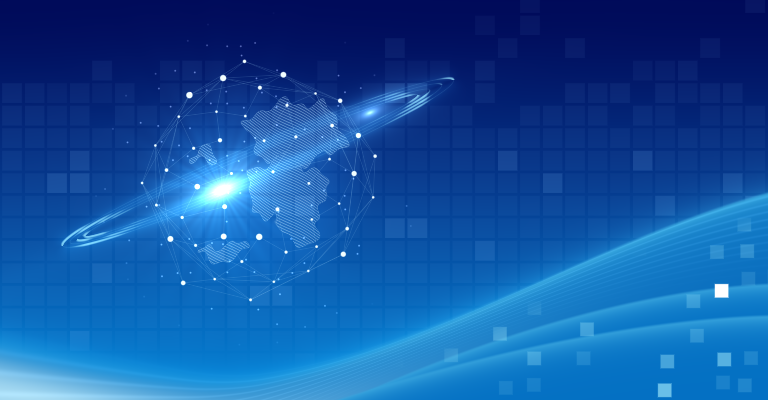
Reproduce this background procedurally as a Shadertoy shader.

```glsl
// Blue technology backdrop: a tile grid over a vertical gradient, a networked
// globe with a tilted light ring, and layered waves with drifting squares.
// Built from distance functions, a sunflower point spiral and layered sines.

float hash(vec2 c) { return fract(sin(dot(c, vec2(127.1, 311.7))) * 4375.85); }

float fill(float d) { float w = 0.8 / iResolution.y; return smoothstep(w, -w, d); }

float box(vec2 p, float size) { return max(abs(p.x), abs(p.y)) - size; }

float segment(vec2 p, vec2 a, vec2 b) {
    vec2 ab = b - a;
    return length(p - a - ab * clamp(dot(p - a, ab) / dot(ab, ab), 0.0, 1.0));
}

float ellipse(vec2 p, vec2 r) {
    float f = length(p / r);
    return f * (f - 1.0) / max(length(p / (r * r)), 0.001);
}

// Sunflower spiral, pushed towards the rim of the globe
vec2 node(float i) {
    float a = i * 2.39996 + 0.5, r = 0.305 * pow((i + 0.5) / 48.0, 0.42);
    return r * (0.94 + 0.12 * hash(vec2(i, 3.0))) * vec2(cos(a), sin(a));
}

vec3 tiles(vec2 p, vec3 col) {
    vec2 g = (p - vec2(0.0615, 0.855)) / 0.0563, id = floor(g);
    float tile = fill(box(fract(g) - 0.44, 0.44) * 0.0563);
    float shown = step(hash(id + 7.0), mix(0.06, 1.0, smoothstep(0.5, -4.0, id.y)));
    float strength = 0.045 + 0.03 * hash(id) + 0.11 * step(0.92, hash(id + 31.0));
    strength *= smoothstep(0.06, 0.2, p.y);
    return mix(col, vec3(0.45, 0.68, 0.93), tile * shown * strength);
}

vec3 globe(vec2 p, vec3 col) {
    vec2 g = p - vec2(0.645, 0.55);
    col += vec3(0.01, 0.04, 0.06) * smoothstep(0.31, 0.15, length(g));

    // Hatched land with wavy coastlines
    vec2 w = g + 0.012 * vec2(sin(g.y * 52.0) + 0.6 * sin(g.y * 117.0 + g.x * 60.0),
                              sin(g.x * 61.0 + 1.0) + 0.6 * sin(g.x * 130.0 - g.y * 50.0));
    float land = ellipse(w - vec2(0.095, 0.12), vec2(0.12, 0.075));
    land = min(land, ellipse(w - vec2(0.07, -0.02), vec2(0.1, 0.07)));
    land = min(land, ellipse(w - vec2(0.105, -0.09), vec2(0.055, 0.07)));
    land = min(land, ellipse(w - vec2(-0.09, -0.18), vec2(0.055, 0.02)));
    land = min(land, ellipse(w - vec2(-0.13, 0.06), vec2(0.03, 0.02)));
    float hatch = 0.5 + 0.5 * sin((g.y + 0.6 * g.x + 0.004 * sin(g.x * 40.0)) * 900.0);
    float ink = fill(land) * (0.06 + 0.36 * hatch * hatch) + 0.3 * fill(abs(land) - 0.0004);
    col = mix(col, vec3(0.72, 0.87, 0.98), ink);

    // Network of links and nodes
    if (length(g) < 0.36) {
        for (float i = 0.0; i < 48.0; i++) {
            vec2 a = node(i);
            float link = i < 35.0 ? segment(g, a, node(i + 13.0)) : 1.0;
            if (i < 40.0) link = min(link, segment(g, a, node(i + 8.0)));
            if (i > 20.0 && i < 43.0) link = min(link, segment(g, a, node(i + 5.0)));
            if (i > 24.0 && i < 45.0) link = min(link, segment(g, a, node(i + 3.0)));
            col = mix(col, vec3(0.62, 0.82, 0.96), 0.24 * fill(link - 0.0003));
            float size = 0.003 + 0.006 * pow(hash(vec2(i, 9.0)), 2.5);
            col = mix(col, vec3(0.95, 0.99, 1.0), fill(length(g - a) - size));
        }
    }

    // Cellular dust around the globe
    vec2 c = p * 24.0, id = floor(c);
    vec2 offset = 0.2 + 0.6 * vec2(hash(id), hash(id + 5.0));
    float speck = fill(length(fract(c) - offset) / 24.0 - 0.002) * step(0.7, hash(id + 13.0));
    return col + 0.38 * speck * smoothstep(0.44, 0.32, length(g));
}

vec3 ringAndFlares(vec2 p, vec3 col) {
    mat2 tilt = mat2(0.92, -0.39, 0.39, 0.92);
    vec2 q = tilt * (p - vec2(0.645, 0.593));
    float ends = smoothstep(0.26, 0.48, abs(q.x)), inside = smoothstep(0.56, 0.52, abs(q.x));
    for (float i = 0.0; i < 4.0; i++) {
        vec2 r = vec2(0.53 - 0.026 * i, 0.046 - 0.007 * i);
        float d = abs(ellipse(q + vec2(0.006 * i, 0.0), r));
        float arc = ends * smoothstep(-0.5, 0.7, sin(q.x * (23.0 + 9.0 * i) + i * 2.0 + sign(q.y)));
        col = mix(col, vec3(0.62, 0.9, 0.98), fill(d - 0.0005 - 0.0022 * arc) * (0.12 + 0.6 * arc));
        col += vec3(0.01, 0.035, 0.04) * exp(-d * 110.0) * inside;
    }

    // Main core with soft rays, then the small flare on the ring
    vec2 f = p - vec2(0.555, 0.525), s = tilt * f;
    float a = atan(f.y, f.x);
    float rays = 0.8 + 0.09 * sin(a * 17.0) + 0.08 * sin(a * 31.0 + 2.0);
    col += vec3(0.12, 0.35, 0.38) * rays * exp(-length(f) * 9.0);
    col += vec3(0.6, 0.68, 0.6) * exp(-length(s * vec2(17.0, 32.0)));
    col += 0.45 * exp(-pow(length(s * vec2(24.0, 48.0)), 2.0));
    col += vec3(0.1, 0.2, 0.2) * exp(-length(s * vec2(5.0, 55.0)));
    s = tilt * (p - vec2(0.925, 0.718));
    col += vec3(0.25, 0.45, 0.5) * exp(-length(s * vec2(18.0, 42.0)));
    return col + 0.6 * exp(-length(s * vec2(70.0, 160.0)));
}

vec3 waves(vec2 p, vec3 col) {
    float crest = 0.035 + 0.53 * smoothstep(0.47, 2.25, p.x);
    crest += 0.1 * pow(max(1.0 - p.x / 0.65, 0.0), 1.5);
    float second = 0.29 * (1.0 - pow(max(1.95 - p.x, 0.0) / 1.08, 1.7));
    float depth = crest - p.y, soft = mix(0.05, 0.006, smoothstep(0.0, 1.4, p.x));

    // Upper sheet, with a fan of fine lines
    float pale = exp(-pow((p.x - 0.12) / 0.75, 2.0)) * smoothstep(-0.03, 0.12, depth);
    vec3 sheet = mix(vec3(0.03, 0.42, 0.74), vec3(0.11, 0.54, 0.81), exp(-depth * 10.0));
    sheet = mix(sheet, vec3(0.66, 0.86, 0.95), pale);
    float v = depth / max(crest - second, 0.03);
    float lines = pow(0.5 + 0.5 * sin(v * 75.0 + 2.0 * sin(p.x * 2.0)), 4.0);
    sheet += 0.045 * lines * smoothstep(1.0, 0.2, v);
    sheet += vec3(0.13, 0.14, 0.08) * exp(-abs(depth) * 55.0) * smoothstep(0.4, 1.1, p.x);

    // Two lower sheets with lit edges
    for (float i = 0.0; i < 2.0; i++) {
        float d = second * (1.0 - 0.3 * i) + 0.008 * i - p.y;
        vec3 lower = vec3(0.015, 0.44, 0.765) + vec3(0.2, 0.2, 0.1) * exp(-abs(d) * 33.0);
        sheet = mix(sheet, lower, smoothstep(-0.005, 0.005, d));
    }
    col += vec3(0.05, 0.14, 0.12) * exp(-max(-depth, 0.0) * 26.0);
    col = mix(col, sheet, smoothstep(-soft, soft, depth));

    // Drifting squares
    vec2 g = p / 0.068, id = floor(g);
    vec2 jitter = 0.3 * (vec2(hash(id + 2.0), hash(id + 17.0)) - 0.5);
    float square = fill(box(fract(g) - 0.5 - jitter, 0.25) * 0.068);
    square *= smoothstep(0.95, 1.25, p.x) * smoothstep(0.02, 0.1, depth);
    float alpha = step(0.62, hash(id + 41.0)) * (0.12 + 0.65 * pow(hash(id + 23.0), 2.0));
    col = mix(col, vec3(0.58, 0.88, 0.97), square * alpha);
    return mix(col, vec3(1.0), fill(box(p - vec2(1.804, 0.273), 0.017)));
}

void mainImage(out vec4 fragColor, in vec2 fragCoord) {
    vec2 p = fragCoord / iResolution.y;
    vec3 col = mix(vec3(0.01, 0.45, 0.78), vec3(0.02, 0.23, 0.56), smoothstep(0.02, 0.62, p.y));
    col = mix(col, vec3(0.0, 0.04, 0.35), smoothstep(0.42, 1.02, p.y));
    col = ringAndFlares(p, globe(p, tiles(p, col)));
    fragColor = vec4(clamp(waves(p, col), 0.0, 1.0), 1.0);
}
```
